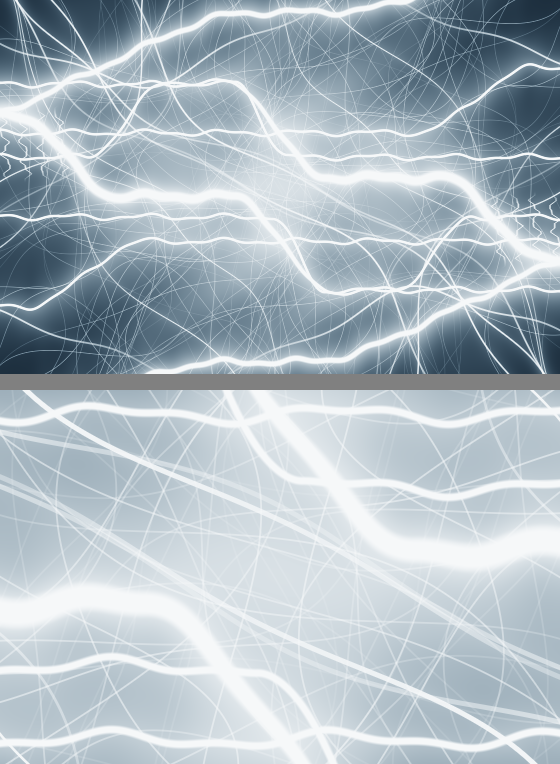
Top: the whole. Bottom: its middle third, enlarged.
A WebGL 1 fragment shader for this background:

```glsl
precision highp float;

uniform vec2 u_resolution;

float hash(float n) {
  return fract(sin(n * 12.9898) * 4375.85);
}

// Antialiased coverage of a line with the given half width
float stroke(float dist, float halfWidth) {
  return clamp((halfWidth - dist) * u_resolution.y + 0.5, 0.0, 1.0);
}

// Heights of the four main bolts along x
vec4 boltHeights(float x) {
  float wiggle = 0.006 * sin(x * 31.0) + 0.003 * sin(x * 67.0 + 1.0);
  float bend = x + 0.17;
  float tail = max(x - 0.15, 0.0);
  return wiggle + vec4(
    0.19 - 0.215 * smoothstep(-0.7, -0.44, x) - 0.25 * smoothstep(-0.12, 0.13, x),
    0.47 - 0.24 * (sqrt(bend * bend + 0.004) - bend) + tail * tail,
    0.145 + 0.175 * smoothstep(0.36, 0.68, x),
    0.08 + 0.2 * smoothstep(-0.52, -0.3, x) - 0.2 * smoothstep(-0.12, 0.02, x));
}

// Fraction of darkness left around the main bolts
float boltShade(vec2 p) {
  vec4 height = boltHeights(p.x);
  vec4 slope = (boltHeights(p.x + 0.002) - height) / 0.002;
  vec4 dist = abs(p.y - height) / sqrt(1.0 + slope * slope);
  float taper = smoothstep(-0.25, 0.2, p.x);
  vec4 halfWidth = vec4(mix(0.012, 0.003, taper), 0.007, 0.003, 0.003);
  vec4 halo = vec4(mix(0.8, 0.4, taper), 0.65, 0.38, 0.25);
  vec4 glow = halo * exp(-max(dist - halfWidth, 0.0) / 0.036);
  float shade = 1.0;
  shade *= (1.0 - glow.x) * (1.0 - glow.y) * (1.0 - glow.z) * (1.0 - glow.w);
  vec4 core = 1.0 - smoothstep(halfWidth * 0.6, halfWidth * 1.3 + 0.001, dist);
  return shade * (1.0 - max(max(core.x, core.y), max(core.z, core.w)));
}

// Distance to a wavy strand (x) and position along it (y)
vec2 strand(vec2 p, float seed, float turn, float sway) {
  float angle = (hash(seed) - 0.5) * turn;
  float c = cos(angle), s = sin(angle);
  vec2 q = vec2(c * p.x + s * p.y, c * p.y - s * p.x);
  vec2 freq = vec2(3.0 + 4.0 * hash(seed + 0.3), 9.0 + 8.0 * hash(seed + 0.4));
  vec2 amp = sway * vec2(0.6 + hash(seed + 0.5), 0.25);
  vec2 phase = q.x * freq + 6.283 * vec2(hash(seed + 0.6), hash(seed + 0.7));
  float height = (hash(seed + 0.8) - 0.5) * 1.1 + dot(amp, sin(phase));
  float slope = dot(amp * freq, cos(phase));
  return vec2(abs(q.y - height) / sqrt(1.0 + slope * slope), q.x);
}

// Fraction of darkness left by branches, hairs and sparks
float webShade(vec2 p) {
  float shade = 1.0;

  // Bright branches
  for (int i = 0; i < 9; i++) {
    float seed = float(i) + 3.0;
    vec2 branch = strand(p, seed, 2.2, 0.075);
    float halfWidth = 0.001 + 0.0018 * hash(seed + 0.9);
    float fade = 0.65 + 0.3 * sin(branch.y * 5.0 + seed);
    shade *= 1.0 - fade * stroke(branch.x, halfWidth);
    shade *= 1.0 - 0.14 * fade * exp(-branch.x / 0.012);
  }

  // Fine hairs
  for (int i = 0; i < 46; i++) {
    float seed = float(i) + 41.0;
    vec2 hair = strand(p, seed, 5.2, 0.1);
    float fade = 0.33 + 0.22 * sin(hair.y * 6.0 + seed * 2.0);
    shade *= 1.0 - fade * stroke(hair.x, 0.0008);
  }

  // Jagged sparks near the side
  for (int i = 0; i < 4; i++) {
    float k = float(i);
    float zigzag = abs(fract(p.y * 17.0 + k * 0.37) - 0.5) * 0.045
                 + abs(fract(p.y * 41.0 + k * 0.61) - 0.5) * 0.016;
    float dist = abs(p.x + 0.755 - k * 0.05 - zigzag - 0.1 * (0.15 - p.y)) * 0.75;
    float span = smoothstep(0.01, 0.05, p.y) * (1.0 - smoothstep(0.18, 0.22, p.y));
    shade *= 1.0 - 0.85 * span * stroke(dist, 0.0016);
  }
  return shade;
}

void main() {
  vec2 p = (gl_FragCoord.xy - 0.5 * u_resolution) / u_resolution.y;

  // Cloudy light fading from the middle to the corners
  vec2 spread = p * vec2(1.9, 2.3);
  float clouds = cos(p.x * 13.0 + 2.0 * sin(p.y * 9.0)) * cos(p.y * 15.0 - p.x * 5.0);
  float sky = (0.09 + 0.62 * exp(-dot(spread, spread))) * (1.0 + 0.16 * clouds);

  // Everything repeats under a half turn
  float shade = boltShade(p) * boltShade(-p) * webShade(p) * webShade(-p);
  float light = 0.965 - (0.965 - sky) * shade;

  gl_FragColor = vec4(pow(vec3(light), vec3(1.0, 0.78, 0.65)), 1.0);
}
```
